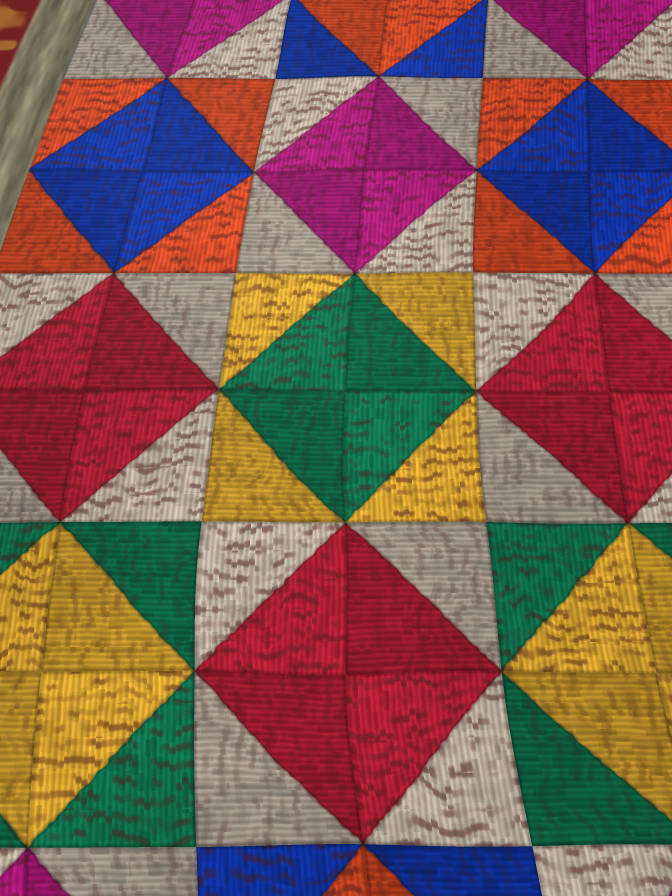
Give the GLSL for this pattern, as a Shadertoy shader.

```glsl
float hash(vec2 p) {
    return fract(sin(dot(p, vec2(127.1, 311.7))) * 43758.5453);
}

float noise(vec2 p) {
    vec2 i = floor(p), f = fract(p);
    f = f * f * (3.0 - 2.0 * f);
    return mix(mix(hash(i), hash(i + vec2(1, 0)), f.x),
               mix(hash(i + vec2(0, 1)), hash(i + vec2(1, 1)), f.x), f.y);
}

// Cloth coordinates: one unit per square, seen receding towards the top
vec2 clothCoords(vec2 p) {
    float centre = 0.384 + 0.154 * (p.y - 0.579) * (p.y - 0.579);
    vec2 cloth = vec2((p.x - centre) / (0.219 + 0.165 * p.y) + 0.5,
                      (p.y - 0.0872) / (0.1866 + 0.105 * p.y));
    return cloth + 0.025 * (vec2(noise(cloth * 2.3), noise(cloth * 2.3 + 19.0)) - 0.5);
}

// Silk colour of a square: x of the pair selects diamond or corners
vec3 silkColour(vec2 cell, float inDiamond) {
    float row = mod(cell.y, 4.0);
    bool bright = row < 0.5 || row > 2.5;
    vec3 cool = bright ? vec3(0.05, 0.19, 0.64) : vec3(0.04, 0.42, 0.28);
    vec3 warm = bright ? vec3(0.80, 0.25, 0.11) : vec3(0.80, 0.60, 0.15);
    vec3 deep = bright ? vec3(0.64, 0.08, 0.44) : vec3(0.65, 0.10, 0.18);
    if (mod(cell.x + cell.y, 2.0) < 0.5)
        return mix(vec3(0.68, 0.63, 0.57), deep, inDiamond);
    return row < 1.5 ? mix(warm, cool, inDiamond) : mix(cool, warm, inDiamond);
}

vec3 patchwork(vec2 cloth) {
    vec2 cell = floor(cloth);
    vec2 q = fract(cloth) - 0.5;
    bool level = q.x * q.y > 0.0;

    // Stitch rows turn by a quarter from one quadrant to the next
    vec2 stitch = level ? cloth : cloth.yx;
    float thread = floor(stitch.x * 52.0);
    float row = stitch.y * 20.0 + 1.1 * noise(stitch * vec2(9.0, 6.0))
              + 0.45 * hash(vec2(thread, floor(stitch.y * 10.0)));
    float gap = 1.0 - smoothstep(0.08, 0.30, abs(fract(row) - 0.5));
    gap *= smoothstep(0.15, 0.75, noise(vec2(stitch.x * 26.0, floor(row) * 3.7)));

    // Diamond with a slightly serrated edge
    float edge = abs(q.x) + abs(q.y) - 0.5 + 0.012 * (noise(cloth * 45.0) - 0.5);
    vec3 silk = silkColour(cell, 1.0 - smoothstep(-0.004, 0.004, edge));

    // Thread sheen, uneven dye and ground cloth showing between rows
    float sheen = level ? 1.10 : 0.93;
    sheen *= 0.95 + 0.09 * sin(stitch.x * 326.7 + 2.0 * noise(cloth * 14.0));
    sheen *= 0.90 + 0.20 * hash(vec2(thread, floor(row)));
    vec3 ground = mix(silk * 0.62, vec3(0.40, 0.16, 0.16), level ? 0.55 : 0.30);
    vec3 col = mix(silk * sheen, ground, gap * (level ? 0.72 : 0.50));

    // Seams along the diamond, its axes and the square
    float axis = min(abs(q.x), abs(q.y));
    float border = 0.5 - max(abs(q.x), abs(q.y));
    col *= 1.0 - 0.22 * (1.0 - smoothstep(0.002, 0.012, axis));
    col *= 1.0 - 0.20 * (1.0 - smoothstep(0.003, 0.014, abs(edge)));
    col *= 1.0 - 0.25 * (1.0 - smoothstep(0.002, 0.012, border));
    return col;
}

// Satin ribbon along the left hem, with printed cloth beyond it
vec3 hem(vec2 cloth) {
    float weave = noise(cloth * vec2(60.0, 14.0));
    vec3 ribbon = vec3(0.56, 0.53, 0.42) * (0.82 + 0.3 * weave);
    ribbon *= 0.88 + 0.14 * sin((cloth.x + 1.0) * 40.0);
    float stripe = smoothstep(0.55, 0.75, noise(cloth * vec2(9.0, 16.0)));
    vec3 printed = mix(vec3(0.46, 0.10, 0.10), vec3(0.66, 0.40, 0.14), stripe);
    return mix(printed, ribbon, smoothstep(-1.29, -1.26, cloth.x));
}

vec3 scene(vec2 p) {
    vec2 cloth = clothCoords(p);
    vec3 col = mix(hem(cloth), patchwork(cloth), smoothstep(-1.01, -0.99, cloth.x));

    // Soft folds and daylight
    col *= 0.92 + 0.16 * noise(p * 5.0);
    col += 0.05 * exp(-9.0 * dot(p - vec2(0.22, 0.12), p - vec2(0.22, 0.12)));
    return mix(vec3(dot(col, vec3(0.3, 0.59, 0.11))), col, 0.94);
}

void mainImage(out vec4 fragColor, in vec2 fragCoord) {
    // Average of 3 by 3 samples
    vec3 col = vec3(0.0);
    for (int i = 0; i < 9; i++) {
        vec2 offset = (vec2(i % 3, i / 3) - 1.0) / 3.0;
        vec2 p = (fragCoord + offset) / iResolution.y;
        col += scene(vec2(p.x, 1.0 - p.y));
    }
    fragColor = vec4(col / 9.0, 1.0);
}
```
